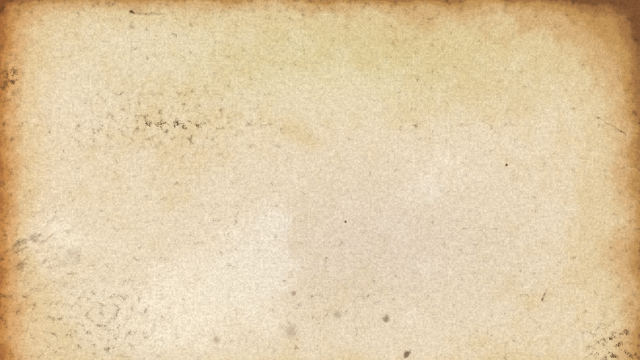
This texture is drawn by a Shadertoy shader. Its source:

```glsl
vec2 gradient(vec2 cell) {
    vec3 h = fract(cell.xyx * vec3(0.1031, 0.1030, 0.0973));
    h += dot(h, h.yzx + 33.33);
    float angle = 6.2832 * fract((h.x + h.y) * h.z);
    return vec2(cos(angle), sin(angle));
}

float noise(vec2 p) {
    vec2 i = floor(p), f = p - i;
    vec2 u = f * f * f * (f * (f * 6.0 - 15.0) + 10.0);
    vec2 e = vec2(0, 1);
    return mix(mix(dot(gradient(i), f), dot(gradient(i + e.yx), f - e.yx), u.x),
               mix(dot(gradient(i + e), f - e), dot(gradient(i + 1.0), f - 1.0), u.x), u.y);
}

float fbm(vec2 p) {
    float sum = 0.0, amp = 1.0;
    for (int i = 0; i < 5; i++) {
        sum += amp * noise(p);
        p = mat2(1.6, 1.2, -1.2, 1.6) * p + 7.3;
        amp *= 0.6;
    }
    return sum;
}

float blob(vec2 p, vec2 center, vec2 size) {
    vec2 d = (p - center) / size;
    return exp(-dot(d, d));
}

float scratch(vec2 p, vec2 a, vec2 b) {
    vec2 ab = b - a;
    float t = clamp(dot(p - a, ab) / dot(ab, ab), 0.0, 1.0);
    return 1.0 - smoothstep(0.0, 0.005, length(p - a - ab * t));
}

// Paper colour from clean (0) to scorched (1)
vec3 paper(float age) {
    vec3 c = mix(vec3(0.95, 0.90, 0.80), vec3(0.92, 0.85, 0.73), smoothstep(0.0, 0.14, age));
    c = mix(c, vec3(0.89, 0.80, 0.63), smoothstep(0.14, 0.30, age));
    c = mix(c, vec3(0.84, 0.69, 0.49), smoothstep(0.30, 0.48, age));
    c = mix(c, vec3(0.76, 0.58, 0.35), smoothstep(0.48, 0.66, age));
    c = mix(c, vec3(0.66, 0.47, 0.28), smoothstep(0.66, 0.83, age));
    return mix(c, vec3(0.50, 0.33, 0.20), smoothstep(0.83, 1.05, age));
}

void mainImage(out vec4 fragColor, in vec2 fragCoord) {
    vec2 p = fragCoord / iResolution.xy * vec2(16.0 / 9.0, 1.0);
    float cloud = fbm(p * 3.2), mottle = fbm(p * 14.0 + 20.0);
    float fleck = fbm(p * 48.0 + 40.0);
    float grain = noise(p * 185.0) + 0.7 * noise(p * 97.0 + 9.0);

    // Browning that creeps in from the four edges
    vec2 w = p + 0.018 * vec2(fbm(p * 7.0 + 3.0), fbm(p * 7.0 + 11.0));
    float left = max(w.x, 0.0), right = max(16.0 / 9.0 - w.x, 0.0);
    float top = max(1.0 - w.y, 0.0);
    float age = 0.145 + 0.085 * cloud + 0.07 * mottle + 0.02 * fleck;
    age += 0.36 * exp(-left / 0.035) + 0.27 * exp(-left / 0.12);
    age += 0.28 * exp(-right / 0.04) + 0.31 * exp(-right / 0.12);
    age += 0.34 * exp(-top / 0.018);
    age += mix(0.17, 0.36, smoothstep(0.4, 1.6, p.x)) * exp(-top / 0.17);
    age += 0.08 * exp(-max(w.y, 0.0) / 0.03);
    age += 0.12 * blob(p, vec2(1.72, 1.0), vec2(0.25, 0.15));

    // Bleached patches, one with a crisp right border
    age -= 0.14 * blob(p, vec2(0.73, 0.31), vec2(0.17, 0.15))
         * (1.0 - smoothstep(0.79, 0.85, p.x + 0.03 * mottle));
    age -= 0.14 * blob(p, vec2(0.50, 0.15), vec2(0.26, 0.13));
    age -= 0.12 * blob(p, vec2(0.40, 0.88), vec2(0.20, 0.08));
    age -= 0.10 * blob(p, vec2(0.18, 0.66), vec2(0.12, 0.20));
    age -= 0.18 * blob(p, vec2(0.13, 0.35), vec2(0.10, 0.09));
    age -= 0.05 * blob(p, vec2(1.35, 0.55), vec2(0.25, 0.18));

    // Faint water stains
    age += 0.09 * blob(w, vec2(0.81, 0.65), vec2(0.035, 0.04));
    age += 0.08 * blob(w, vec2(1.64, 0.41), vec2(0.025, 0.06));
    age += 0.07 * blob(w, vec2(0.48, 0.60), vec2(0.24, 0.12));
    vec3 col = paper(age);

    // Orange left side, olive top, rosy grey centre
    col *= mix(vec3(1), vec3(1.04, 0.95, 0.87), exp(-left / 0.06));
    col *= mix(vec3(1), vec3(0.97, 0.985, 0.93), blob(p, vec2(0.95, 0.84), vec2(0.6, 0.14)));
    col *= mix(vec3(1), vec3(0.965, 0.965, 1.0), blob(p, vec2(1.05, 0.32), vec2(0.4, 0.22)));

    // Broken fold line with worn ink along it
    float foldY = 0.651 + 0.006 * noise(vec2(p.x * 6.0, 2.0));
    float worn = smoothstep(0.0, 0.75, fleck);
    float dirt = 0.16 * worn * exp(-pow((p.y - foldY) / 0.005, 2.0));
    dirt += 0.70 * worn * blob(p, vec2(0.49, 0.651), vec2(0.10, 0.012));
    dirt += 0.26 * worn * blob(p, vec2(0.43, 0.66), vec2(0.20, 0.09));

    // Flecked grime at the margins
    dirt += 0.85 * worn * blob(p, vec2(1.71, 0.035), vec2(0.07, 0.06));
    dirt += 0.7 * smoothstep(-0.3, 0.5, fleck) * blob(w, vec2(0.026, 0.78), vec2(0.02, 0.042));
    dirt += 0.25 * worn * blob(p, vec2(0.30, 0.08), vec2(0.15, 0.12));
    float streak = smoothstep(0.0, 0.7, fbm(mat2(0.87, -0.5, 0.5, 0.87) * p * vec2(14, 30)));
    dirt += 0.42 * streak * blob(p, vec2(0.08, 0.30), vec2(0.11, 0.11));
    dirt += 0.3 * worn * (exp(-top / 0.03) + exp(-left / 0.04) + exp(-right / 0.03));

    // Spots: centre, radius, strength
    vec4 spots[8] = vec4[8](
        vec4(1.072, 0.116, 0.014, 0.45), vec4(1.130, 0.018, 0.014, 0.65),
        vec4(0.810, 0.080, 0.026, 0.20), vec4(0.937, 0.127, 0.016, 0.20),
        vec4(1.407, 0.542, 0.005, 0.85), vec4(0.960, 0.384, 0.005, 0.70),
        vec4(0.815, 0.185, 0.010, 0.35), vec4(0.600, 0.058, 0.014, 0.25));
    for (int i = 0; i < 8; i++) {
        float d = length(p - spots[i].xy) / spots[i].z + 0.5 * fleck * step(0.006, spots[i].z);
        dirt += spots[i].w * (1.0 - smoothstep(0.2, 1.0, d));
    }
    float broken = 0.15 + 0.4 * worn;
    dirt += broken * scratch(p, vec2(1.505, 0.165), vec2(1.518, 0.195));
    dirt += broken * scratch(w, vec2(1.65, 0.68), vec2(1.73, 0.635));
    dirt += broken * scratch(w, vec2(0.37, 0.97), vec2(0.46, 0.96));

    // Scattered specks and paper fibre
    dirt += 0.22 * smoothstep(0.45, 0.95, fleck + 0.2 * cloud);
    col = mix(col, vec3(0.34, 0.24, 0.15), clamp(dirt, 0.0, 0.9));
    col *= 1.0 + 0.085 * grain - 0.025 * fleck + 0.02 * noise(p * vec2(30, 140));
    fragColor = vec4(clamp(col, 0.0, 1.0), 1.0);
}
```
